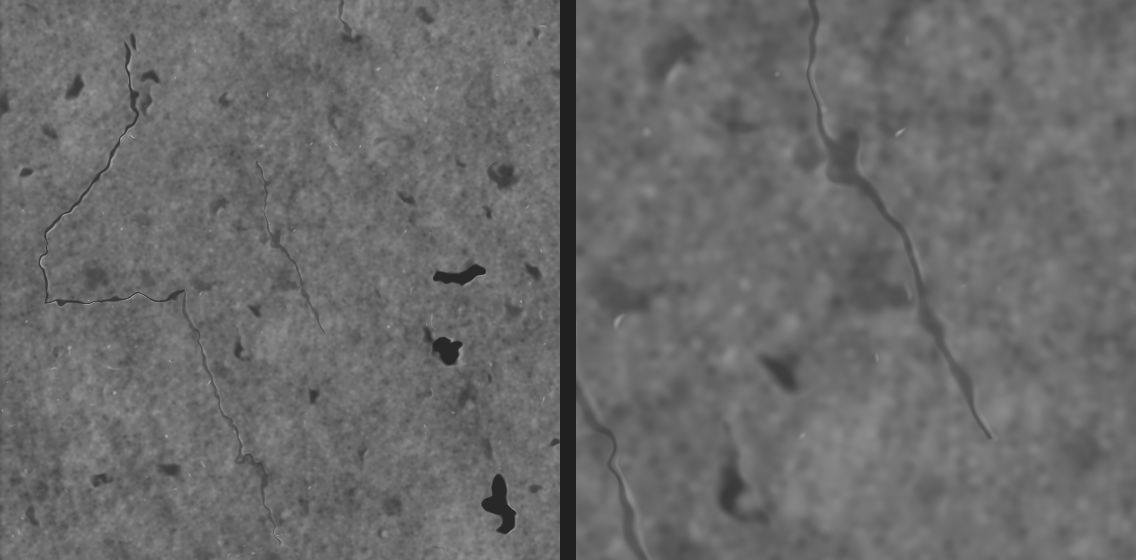
Left: the whole. Right: its middle third, enlarged.
This texture is drawn by a three.js fragment shader. Its source:

```glsl
varying vec2 vUv;

const float STONE = 0.427;              // mean surface grey
const float PIT_DARK = 0.155;           // floor of the deepest cavities
const float SPECK_LIGHT = 0.24;
const float RIM_LIGHT = 0.2;
const float GRAIN_SCALE = 145.0;
const float CRUMB_SCALE = 66.0;
const float MOTTLE_SCALE = 24.0;
const float CLOUD_SCALE = 6.0;
const float PIT_SCALE = 12.0;
const float PIT_CHANCE = 0.62;
const float SPECK_SCALE = 52.0;
const float SPECK_CHANCE = 0.025;
const float CRACK_WIDTH = 0.0021;
const float STREAK_ANGLE = -1.02;       // direction of the worn grooves
const vec2 LIGHT_SHIFT = vec2(0.0045, -0.002);

vec3 hash3(vec2 cell) {
  vec3 q = fract(cell.xyx * vec3(0.1031, 0.1030, 0.0973));
  q += dot(q, q.yzx + 33.33);
  return fract((q.xxy + q.yzz) * q.zyx);
}

vec2 rotate(vec2 p, float angle) {
  float c = cos(angle), s = sin(angle);
  return vec2(c * p.x + s * p.y, c * p.y - s * p.x);
}

// Cellular noise: soft bumps of random sign, one per cell
float bumps(vec2 p) {
  vec2 cell = floor(p);
  float sum = 0.0;
  for (int y = -1; y <= 1; y++)
    for (int x = -1; x <= 1; x++) {
      vec2 id = cell + vec2(float(x), float(y));
      vec3 rnd = hash3(id);
      vec2 d = p - id - rnd.xy;
      float k = max(0.0, 1.0 - dot(d, d));
      sum += (2.0 * rnd.z - 1.0) * k * k * k;
    }
  return sum;
}

float segmentDistance(vec2 p, vec2 a, vec2 b) {
  vec2 ab = b - a;
  return length(p - a - ab * clamp(dot(p - a, ab) / dot(ab, ab), 0.0, 1.0));
}

float crack(vec2 p, vec2 a, vec2 b, float width) {
  return 1.0 - smoothstep(width * 0.3, width * 2.0, segmentDistance(p, a, b));
}

float hole(vec2 p, vec2 a, vec2 b, float radius) {
  return 1.0 - smoothstep(radius - 0.003, radius + 0.003, segmentDistance(p, a, b));
}

// Scattered oval pits of varied depth and blur
float pits(vec2 p) {
  vec2 cell = floor(p * PIT_SCALE);
  float depth = 0.0;
  for (int y = -1; y <= 1; y++)
    for (int x = -1; x <= 1; x++) {
      vec2 id = cell + vec2(float(x), float(y));
      vec3 place = hash3(id + 17.0), form = hash3(id + 71.0);
      vec2 d = rotate(p - (id + place.xy) / PIT_SCALE, STREAK_ANGLE + 2.4 * (form.x - 0.5));
      float size = mix(0.009, 0.021, form.y * form.y);
      float oval = length(d / vec2(size * 1.4, size * 0.8));
      float mask = 1.0 - smoothstep(0.25, 1.25, oval);
      depth = max(depth, step(place.z, PIT_CHANCE) * mask * mix(0.2, 0.78, form.z * form.z));
    }
  return depth;
}

float cracks(vec2 p, float width) {
  float upper = crack(p, vec2(0.23, 0.92), vec2(0.233, 0.80), width);
  upper = max(upper, crack(p, vec2(0.233, 0.80), vec2(0.20, 0.71), width));
  upper = max(upper, crack(p, vec2(0.20, 0.71), vec2(0.08, 0.59), width));
  upper = max(upper, crack(p, vec2(0.08, 0.59), vec2(0.083, 0.46), width));
  upper = max(upper, crack(p, vec2(0.083, 0.46), vec2(0.32, 0.47), width * 1.3));
  float faint = crack(p, vec2(0.32, 0.47), vec2(0.35, 0.38), width);
  faint = max(faint, crack(p, vec2(0.35, 0.38), vec2(0.515, 0.02), width));
  faint = max(faint, crack(p, vec2(0.46, 0.71), vec2(0.485, 0.60), width));
  faint = max(faint, crack(p, vec2(0.485, 0.60), vec2(0.58, 0.41), width * 1.3));
  faint = max(faint, crack(p, vec2(0.605, 1.0), vec2(0.63, 0.93), width * 1.3));
  return max(0.72 * upper, 0.36 * faint);
}

float cavities(vec2 p, float width) {
  float notch = hole(p, vec2(0.815, 0.39), vec2(0.83, 0.385), 0.009);
  float deep = hole(p, vec2(0.787, 0.388), vec2(0.803, 0.368), 0.021) * (1.0 - notch);
  deep = max(deep, hole(p, vec2(0.79, 0.508), vec2(0.83, 0.507), 0.011));
  deep = max(deep, hole(p, vec2(0.83, 0.507), vec2(0.853, 0.514), 0.015));
  deep = max(deep, hole(p, vec2(0.888, 0.14), vec2(0.898, 0.06), 0.013));
  deep = max(deep, hole(p, vec2(0.885, 0.10), vec2(0.895, 0.09), 0.018));
  return max(deep, max(cracks(p, width), pits(p)));
}

// Bright mineral grains, denser on worn stone and along the lower middle
float specks(vec2 p, float worn) {
  vec2 id = floor(p * SPECK_SCALE);
  vec3 place = hash3(id + 131.0), form = hash3(id + 211.0);
  vec2 toCluster = (p - vec2(0.46, 0.015)) * vec2(14.0, 28.0);
  float chance = SPECK_CHANCE + 0.05 * worn + 0.5 * exp(-dot(toCluster, toCluster));
  vec2 d = fract(p * SPECK_SCALE) - mix(vec2(0.3), vec2(0.7), place.xy);
  float size = mix(0.16, 0.29, form.y);
  return step(place.z, chance) * mix(0.2, 1.0, form.x * form.x) * (1.0 - smoothstep(0.0, size, length(d)));
}

void main() {
  vec2 p = vUv;
  float crumbs = bumps(p * CRUMB_SCALE);
  float mottle = bumps(p * MOTTLE_SCALE + 40.0);

  // Ragged outlines
  vec2 warp = 0.014 * vec2(mottle, bumps(p * MOTTLE_SCALE + 90.0))
            + 0.007 * vec2(crumbs, bumps(p * CRUMB_SCALE + 150.0));
  vec2 ragged = p + warp;
  float width = CRACK_WIDTH * max(0.4, 1.0 + 1.1 * bumps(p * 34.0 + 200.0));
  float cavity = cavities(ragged, width);
  float rim = max(0.0, cavities(ragged - LIGHT_SHIFT, width) - cavity);

  // Grooves worn at the lower left and upper right
  vec2 low = (p - vec2(0.2, 0.18)) * 4.0, high = (p - vec2(0.65, 0.74)) * 4.5;
  float worn = 0.3 + exp(-dot(low, low)) + exp(-dot(high, high));
  float grooves = bumps(rotate(ragged, STREAK_ANGLE) * vec2(13.0, 48.0));

  // Mottled stone with slanted light on its crumbs
  float relief = crumbs - bumps((p - LIGHT_SHIFT) * CRUMB_SCALE);
  float tone = STONE + 0.047 * bumps(p * GRAIN_SCALE) + 0.034 * crumbs
             + 0.037 * mottle + 0.036 * bumps(p * CLOUD_SCALE + 7.0)
             + 0.046 * worn * grooves + 0.04 * relief;
  tone = mix(tone, PIT_DARK, cavity);
  tone += RIM_LIGHT * rim * clamp(0.55 + crumbs, 0.0, 1.0);
  tone += SPECK_LIGHT * specks(ragged, worn) * (1.0 - cavity);
  gl_FragColor = vec4(vec3(tone), 1.0);
}
```
